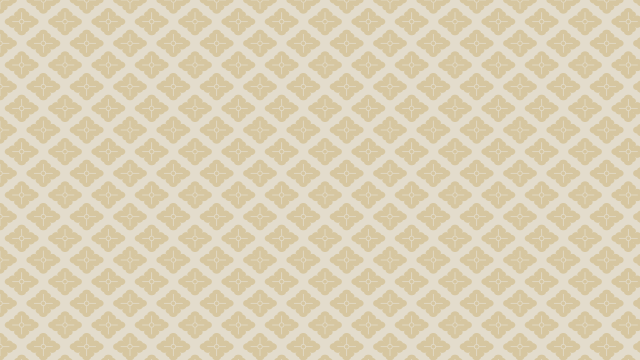
A Shadertoy shader for this pattern:

```glsl
// Damask of four-petalled diamond flowers on a half-drop lattice, flat tan on cream.
// Each flower is a union of circles folded into one octant and stretched sideways;
// a small ring and four fine veins are cut out of its middle.

#define REPEATS_DOWN 8.3077               // lattice cells in the canvas height
#define FLOWER_SIZE  vec2(0.390, 0.315)   // half width and half height, in cells
#define VEIN_REACH   0.205
#define RING_RADIUS  0.052
#define LINE_WIDTH   0.018
#define GROUND_COLOR vec3(0.890, 0.863, 0.800)
#define PETAL_COLOR  vec3(0.840, 0.777, 0.627)

// Signed distance to the flower outline, in cells
float flowerDistance(vec2 p) {
    vec2 q = abs(p) / FLOWER_SIZE;
    q = vec2(min(q.x, q.y), max(q.x, q.y));
    float tip = length(q - vec2(0.0, 0.74)) - 0.26;
    float shoulder = length(q - vec2(0.20, 0.52)) - 0.25;
    float heart = length(q) - 0.45;
    float scale = 0.5 * (FLOWER_SIZE.x + FLOWER_SIZE.y);
    return min(min(tip, shoulder), heart) * scale;
}

// Signed distance to the ring and the veins that leave it
float veinDistance(vec2 p) {
    vec2 q = abs(p);
    q = vec2(min(q.x, q.y), max(q.x, q.y));
    float ring = abs(length(q) - RING_RADIUS);
    float vein = length(vec2(q.x, q.y - clamp(q.y, RING_RADIUS, VEIN_REACH)));
    return min(ring, vein) - 0.5 * LINE_WIDTH;
}

float coverage(float d, float pixel) {
    return clamp(0.5 - d / pixel, 0.0, 1.0);
}

// Amount of petal colour around the nearest point of a square lattice
float flowerLayer(vec2 p, float pixel) {
    p -= floor(p + 0.5);
    float petals = coverage(flowerDistance(p), pixel);
    return petals * (1.0 - coverage(veinDistance(p), pixel));
}

void mainImage(out vec4 fragColor, in vec2 fragCoord) {
    // Cell units, measured from the upper left corner
    float pixel = REPEATS_DOWN / iResolution.y;
    vec2 p = vec2(fragCoord.x, fragCoord.y - iResolution.y) * pixel;

    // Two square lattices, half a cell apart, make the staggered rows
    float petals = max(flowerLayer(p, pixel), flowerLayer(p + 0.5, pixel));
    fragColor = vec4(mix(GROUND_COLOR, PETAL_COLOR, petals), 1.0);
}
```
